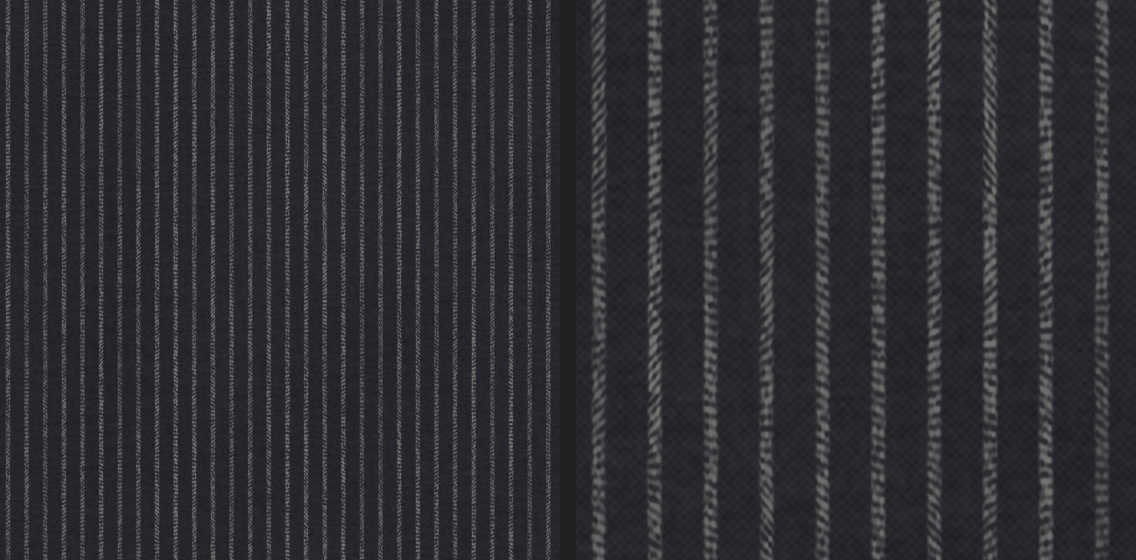
Left: the whole. Right: its middle third, enlarged.
Reproduce this texture procedurally as a three.js fragment shader.

```glsl
// Dark pinstripe suiting: thirty narrow pale stripes on a blue-black ground.
// The ground is a fine checked weave with grain and faint slubs; each stripe
// is built from slanted twill flecks whose lean and brightness drift.

varying vec2 vUv;

const float TAU = 6.28318;
const float STRIPES = 30.06;      // repeats across the canvas
const float FIRST_STRIPE = 0.43;  // first stripe centre, in repeats
const float HALF_WIDTH = 0.115;   // half a stripe, in repeats
const float EDGE = 0.05;          // softness of the stripe edge, in repeats
const float WEAVE = 170.0;        // ground weave periods per canvas
const float TWILL = 150.0;        // fleck rows per canvas

const vec3 GROUND_DARK = vec3(0.117, 0.118, 0.138);
const vec3 GROUND_LIGHT = vec3(0.190, 0.190, 0.212);
const vec3 YARN_SHADE = vec3(0.165, 0.168, 0.180);
const vec3 YARN_PALE = vec3(0.450, 0.455, 0.445);

float hash(vec2 p) {
  return fract(sin(dot(p, vec2(127.1, 311.7))) * 43758.5453);
}

float noise(vec2 p) {
  vec2 cell = floor(p);
  vec2 f = fract(p);
  f = f * f * (3.0 - 2.0 * f);
  float low = mix(hash(cell), hash(cell + vec2(1.0, 0.0)), f.x);
  float high = mix(hash(cell + vec2(0.0, 1.0)), hash(cell + vec2(1.0, 1.0)), f.x);
  return mix(low, high, f.y);
}

// Checked weave, bent slightly so its rows are not perfectly regular
float weave(vec2 uv, float periods) {
  vec2 bend = 0.003 * vec2(noise(uv * 9.0), noise(uv * 9.0 + 40.0));
  vec2 wave = sin((uv + bend) * periods * TAU);
  return wave.x * wave.y;
}

// Ground cloth: weave, yarn grain, horizontal slubs and broad shading
vec3 groundColor(vec2 uv) {
  float tone = 0.43;
  tone += 0.20 * weave(uv, WEAVE);
  tone += 0.42 * (noise(uv * 256.0) - 0.5);
  tone += 0.22 * (noise(uv * vec2(25.0, 240.0) + 7.0) - 0.5);
  tone += 0.16 * (noise(uv * 5.0 + 3.0) - 0.5);
  return mix(GROUND_DARK, GROUND_LIGHT, clamp(tone, 0.0, 1.0));
}

// Twill flecks: side runs from -1 to 1 across the stripe, id tells stripes apart
float twillFlecks(float side, float y, float id) {
  float lean = 1.6 * (noise(vec2(id * 7.3, y * 14.0)) - 0.5);
  float row = y * TWILL + side * lean + hash(vec2(id, 2.0));
  float ridge = 0.5 + 0.5 * sin(row * TAU);
  float fibre = noise(vec2(side * 1.7 + id * 13.0, y * 260.0));
  return 0.38 * ridge + 0.62 * fibre;
}

// Slow fading along a stripe, plus a strength of its own
float stripeStrength(float y, float id) {
  float own = mix(0.80, 1.05, hash(vec2(id, 5.0)));
  float fade = mix(0.78, 1.12, noise(vec2(id * 3.7, y * 11.0)));
  return own * fade;
}

void main() {
  vec2 uv = vUv;

  // Locate the nearest stripe
  float across = uv.x * STRIPES - FIRST_STRIPE + 0.5;
  float id = floor(across);
  float offset = fract(across) - 0.5;
  offset += 0.025 * (noise(vec2(id * 5.1, uv.y * 130.0)) - 0.5);

  // Lay the flecked yarn over the ground
  float mask = 1.0 - smoothstep(HALF_WIDTH - EDGE, HALF_WIDTH + EDGE, abs(offset));
  float flecks = twillFlecks(offset / HALF_WIDTH, uv.y, id);
  float light = smoothstep(0.10, 0.92, flecks) * stripeStrength(uv.y, id);
  vec3 yarn = mix(YARN_SHADE, YARN_PALE, clamp(light, 0.0, 1.0));

  gl_FragColor = vec4(mix(groundColor(uv), yarn, mask), 1.0);
}
```
